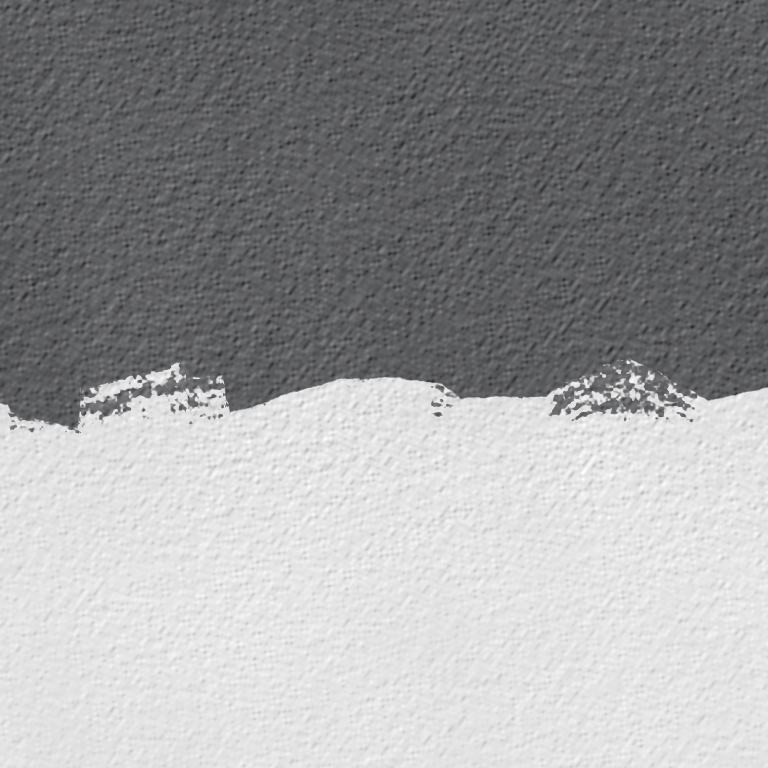
Write a Shadertoy shader that draws this texture.

```glsl
// Rough plaster wall: charcoal above, white paint below with a ragged, dry-brushed edge.

const vec3 CHARCOAL = vec3(0.362, 0.364, 0.372);
const vec3 WHITE = vec3(0.895);
const vec2 TO_LIGHT = vec2(-0.6, 0.8);
const float BUMP_REACH = 0.0016;   // half the distance between relief samples
const float BUMP_SCALE = 92.0;     // plaster bumps across the canvas
const float DARK_RELIEF = 0.30;
const float WHITE_RELIEF = 0.17;
const float EDGE_WOBBLE = 0.006;

// Top of the white paint, from left to right
const int EDGE_COUNT = 23;
const vec2 EDGE[EDGE_COUNT] = vec2[EDGE_COUNT](
    vec2(-0.02, 0.480), vec2(0.010, 0.473), vec2(0.025, 0.457), vec2(0.101, 0.443),
    vec2(0.105, 0.490), vec2(0.170, 0.510), vec2(0.240, 0.529), vec2(0.246, 0.509),
    vec2(0.290, 0.510), vec2(0.299, 0.463), vec2(0.326, 0.469), vec2(0.380, 0.489),
    vec2(0.440, 0.506), vec2(0.520, 0.508), vec2(0.575, 0.499), vec2(0.600, 0.482),
    vec2(0.712, 0.485), vec2(0.722, 0.494), vec2(0.770, 0.518), vec2(0.818, 0.534),
    vec2(0.860, 0.514), vec2(0.922, 0.478), vec2(1.020, 0.500));

// Dry brush patches: left, right, bottom, dryness
const int PATCH_COUNT = 7;
const vec4 PATCHES[PATCH_COUNT] = vec4[PATCH_COUNT](
    vec4(0.100, 0.300, 0.430, 0.49), vec4(0.232, 0.292, 0.455, 0.56),
    vec4(0.715, 0.910, 0.430, 0.54), vec4(0.010, 0.115, 0.405, 0.45),
    vec4(0.430, 0.600, 0.478, 0.50), vec4(0.560, 0.610, 0.425, 0.38),
    vec4(0.940, 1.050, 0.470, 0.48));

float hash(vec2 p) {
    return fract(sin(dot(p, vec2(127.1, 311.7))) * 43758.5453);
}

float noise(vec2 p) {
    vec2 cell = floor(p), f = fract(p);
    f = f * f * (3.0 - 2.0 * f);
    return mix(mix(hash(cell), hash(cell + vec2(1, 0)), f.x),
               mix(hash(cell + vec2(0, 1)), hash(cell + vec2(1, 1)), f.x), f.y);
}

float fbm(vec2 p) {
    float sum = 0.0, amplitude = 0.5;
    for (int i = 0; i < 4; i++) {
        sum += amplitude * noise(p);
        p = mat2(1.6, 1.2, -1.2, 1.6) * p + 7.3;
        amplitude *= 0.5;
    }
    return sum / 0.9375;
}

// Height of the plaster surface
float plaster(vec2 p) {
    vec2 q = mat2(0.8, 0.6, -0.6, 0.8) * p * BUMP_SCALE;
    return 0.45 * noise(q) + 0.55 * noise(q * 2.1 + 13.7);
}

// Height and slope of the paint edge at x
vec2 paintEdge(float x) {
    vec2 result = vec2(EDGE[0].y, 0.0);
    for (int i = 0; i < EDGE_COUNT - 1; i++) {
        vec2 a = EDGE[i], b = EDGE[i + 1];
        float slope = (b.y - a.y) / (b.x - a.x);
        if (x >= a.x && x < b.x) result = vec2(a.y + slope * (x - a.x), slope);
    }
    return result;
}

float dryness(vec2 p) {
    float dry = 0.0;
    for (int i = 0; i < PATCH_COUNT; i++) {
        vec4 area = PATCHES[i];
        float sides = smoothstep(-0.006, 0.008, min(p.x - area.x, area.y - p.x));
        float fade = smoothstep(area.z, area.z + 0.045, p.y);
        dry = max(dry, area.w * sides * fade);
    }
    return dry;
}

// Share of white paint at p
float paintCover(vec2 p, float pixel) {
    vec2 wobble = vec2(fbm(p * 70.0), fbm(p * 70.0 + 31.0)) - 0.5;
    vec2 q = p + wobble * EDGE_WOBBLE;
    vec2 edge = paintEdge(q.x);
    float depth = edge.x - q.y;
    float distanceIn = depth * inversesqrt(1.0 + edge.y * edge.y);
    float inside = smoothstep(-pixel, pixel, distanceIn);

    // Bristle streaks run along the edge, broken up by the plaster grain
    float streak = noise(vec2(p.x * 28.0, depth * 150.0));
    float grain = 0.4 * streak + 0.35 * noise(p * 165.0) + 0.25 * noise(p * 290.0 + 5.0);
    float dry = max(dryness(p), 0.30 * exp(-max(depth, 0.0) / 0.008));
    float bare = smoothstep(-0.07, 0.09, dry - grain);
    return inside * (1.0 - 0.92 * bare);
}

void mainImage(out vec4 fragColor, in vec2 fragCoord) {
    vec2 p = fragCoord / iResolution.xy;
    float pixel = 1.0 / iResolution.y;

    // Light falling across the plaster, with deeper shade in the pits
    vec2 reach = TO_LIGHT * BUMP_REACH;
    float relief = plaster(p - reach) - plaster(p + reach);
    float pits = min(relief + 0.13, 0.0);
    float patchy = fbm(p * 5.0) - 0.5;

    // Charcoal coat with faint vertical roller marks
    float roller = noise(vec2(p.x * 45.0, p.y * 2.0)) - 0.5;
    float paleBand = exp(-pow((p.x - 0.17) / 0.07, 2.0));
    float darkTone = 0.035 * patchy + 0.018 * roller + 0.012 * paleBand;
    vec3 dark = CHARCOAL + darkTone + DARK_RELIEF * (relief + 0.5 * pits);

    // White coat, coarser and greyer close to the edge
    float nearEdge = smoothstep(0.22, 0.48, p.y);
    float roughness = WHITE_RELIEF * (0.85 + 0.35 * nearEdge + 0.8 * patchy);
    float whiteTone = 0.04 * patchy - 0.012 * nearEdge;
    vec3 white = WHITE + whiteTone + roughness * (relief + 0.9 * pits);

    vec3 color = mix(dark, white, paintCover(p, pixel));
    fragColor = vec4(clamp(color, 0.0, 1.0), 1.0);
}
```
